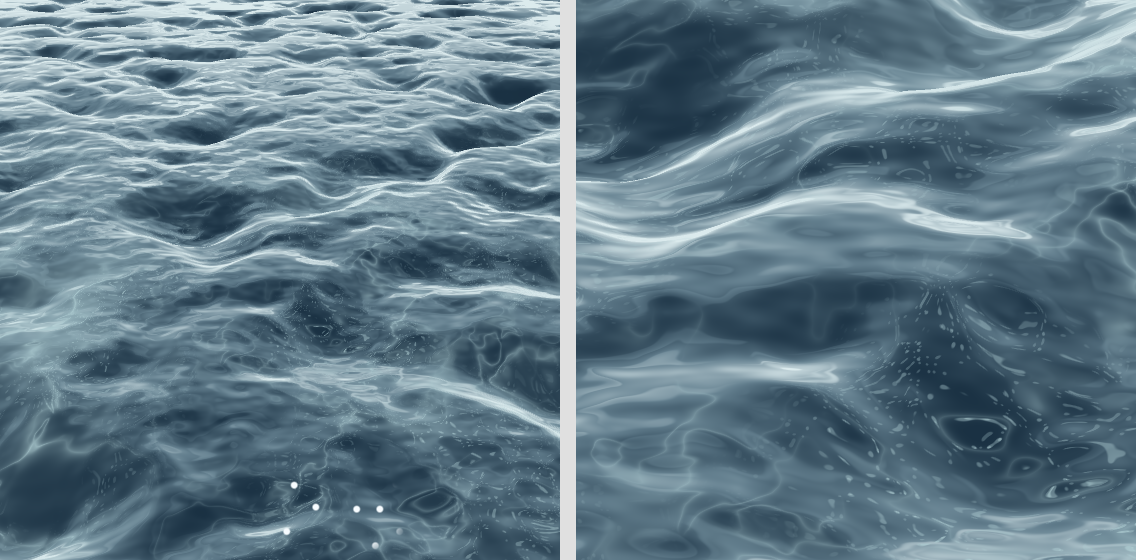
Left: the whole. Right: its middle third, enlarged.
Give the GLSL for this texture, as a WebGL 1 fragment shader.

```glsl
precision highp float;
uniform vec2 u_resolution;

#define HORIZON 1.2
#define LENS 1.3
#define WAVE_FREQ 2.9
#define WAVE_HEIGHT 0.15
#define CREST 0.5
#define FRESNEL_POWER 1.4
#define CONTRAST 1.3
#define WEB_STRENGTH 0.55
#define VEIL_STRENGTH 0.5
#define SPECK_STRENGTH 0.42
#define GLINT_RADIUS 0.008

const float MARCH_STEPS = 28.0;
const float MAX_HEIGHT = 0.17;

vec2 hash2(vec2 p) {
  vec3 q = fract(vec3(p.xyx) * vec3(0.1031, 0.1030, 0.0973));
  q += dot(q, q.yzx + 33.33);
  return fract((q.xx + q.yz) * q.zy);
}

float corner(vec2 cell, vec2 offset) {
  return dot(hash2(cell) * 2.0 - 1.0, offset);
}

float gradientNoise(vec2 p) {
  vec2 c = floor(p), f = p - c;
  vec2 s = f * f * f * (f * (f * 6.0 - 15.0) + 10.0);
  vec2 e = vec2(1.0, 0.0);
  float low = mix(corner(c, f), corner(c + e, f - e), s.x);
  float high = mix(corner(c + e.yx, f - e.yx), corner(c + 1.0, f - 1.0), s.x);
  return 1.3 * mix(low, high, s.y);
}

// Fades detail too fine to resolve at distance t
float detailFade(float freq, float t) {
  return 1.0 - smoothstep(0.2, 0.75, freq * 0.0025 * t * t);
}

// Rounded swell with peaked crests
float swell(vec2 p, float t) {
  float height = 0.0, amp = WAVE_HEIGHT, freq = WAVE_FREQ;
  p.x *= 0.85;
  for (int i = 0; i < 3; i++) {
    float n = gradientNoise(p * freq + 17.3 * float(i) + 40.0);
    float ridge = 0.25 - sqrt(n * n + 0.006);
    height += amp * detailFade(freq, t) * mix(n, ridge, CREST);
    p = mat2(0.94, 0.34, -0.34, 0.94) * p;
    freq *= 2.2;
    amp *= 0.25;
  }
  return height;
}

float surface(vec2 p, float t) {
  return swell(p, t) + 0.002 * detailFade(30.0, t) * gradientNoise(p * vec2(22.0, 32.0) + 9.0);
}

// Distance along the view ray to the water
float marchWater(vec2 uv) {
  float down = HORIZON - uv.y;
  float t = (1.0 - MAX_HEIGHT) / down;
  float stride = 2.0 * MAX_HEIGHT / (down * MARCH_STEPS);
  float previous = 0.1;
  for (int i = 0; i < 28; i++) {
    float gap = 1.0 - down * t - swell(vec2((uv.x - 0.5) * t, LENS * t), t);
    if (gap < 0.0) {
      t += stride * gap / (previous - gap);
      break;
    }
    previous = gap;
    t += stride;
  }
  return t;
}

// Tangled threads of light below the surface
float lightWeb(vec2 p, float sharpness) {
  vec2 warp = vec2(gradientNoise(p * 1.6 + 5.0), gradientNoise(p * 1.6 + 31.0));
  float thread = exp(-sharpness * abs(gradientNoise(p + 0.6 * warp)));
  return thread * smoothstep(-0.1, 0.35, gradientNoise(p * 0.55 + 71.0));
}

// Round spots jittered inside grid cells; share is the filled fraction
float spots(vec2 p, float radius, float share) {
  vec2 cell = floor(p);
  vec2 center = 0.3 + 0.4 * hash2(cell + 13.0);
  float present = step(1.0 - share, hash2(cell + 57.0).x);
  return present * (1.0 - smoothstep(radius * 0.5, radius, length(p - cell - center)));
}

vec3 waterRamp(float tone) {
  vec3 deep = vec3(0.10, 0.19, 0.26);
  vec3 slate = vec3(0.40, 0.51, 0.57);
  vec3 pale = vec3(0.86, 0.92, 0.93);
  return mix(mix(deep, slate, smoothstep(-0.1, 0.55, tone)), pale, smoothstep(0.4, 1.1, tone));
}

vec3 shadeWater(vec2 uv) {
  float t = marchWater(uv);
  vec2 p = vec2((uv.x - 0.5) * t, LENS * t);
  float e = 0.004 * t;
  float h = surface(p, t);
  vec3 normal = normalize(vec3(h - surface(p + vec2(e, 0.0), t), e, h - surface(p + vec2(0.0, e), t)));
  vec3 ray = normalize(vec3(uv.x - 0.5, uv.y - HORIZON, LENS));
  float near = 1.0 - smoothstep(1.0, 3.0, t);

  // Sky reflection with liquid streaks
  float fresnel = pow(1.0 - clamp(-dot(normal, ray), 0.0, 1.0), FRESNEL_POWER);
  vec3 bounce = reflect(ray, normal);
  float streak = smoothstep(0.05, 0.4, gradientNoise(bounce.xy * vec2(3.0, 6.0) + p * 0.7));
  float tone = fresnel * (1.0 + 0.25 * streak) + 1.2 * h;
  tone = CONTRAST * (tone - 0.45) + 0.44;
  tone += 0.12 * smoothstep(0.65, 1.0, uv.y) * (0.6 - uv.x);
  tone += 0.1 * detailFade(40.0, t) * gradientNoise(p * vec2(28.0, 60.0));
  vec3 color = waterRamp(tone);

  // Refracted threads, soft veils and drifting specks
  vec2 bed = p + 0.22 * normal.xz;
  float web = lightWeb(bed * 3.5, 22.0) + 0.7 * lightWeb(bed * 9.0 + 20.0, 14.0);
  float veil = lightWeb(bed * 2.6 + 8.0, 5.0);
  float speck = spots(bed * 50.0, 0.22, 0.5) + 0.7 * spots(bed * 85.0 + 7.0, 0.25, 0.4);
  speck *= smoothstep(-0.2, 0.25, gradientNoise(p * 4.0 + 3.0));
  float light = near * (WEB_STRENGTH * web + VEIL_STRENGTH * veil + SPECK_STRENGTH * speck);
  return mix(color, vec3(0.69, 0.81, 0.83), clamp(light, 0.0, 0.85));
}

void main() {
  vec2 uv = gl_FragCoord.xy / u_resolution;
  vec2 halfStep = 0.25 / u_resolution;
  vec3 color = 0.5 * (shadeWater(uv + halfStep) + shadeWater(uv - halfStep));

  // Defocused sun glints in the foreground
  float cluster = 1.0 - smoothstep(0.09, 0.13, length((uv - vec2(0.58, 0.08)) * vec2(0.8, 1.4)));
  float glint = cluster * spots(uv * 26.0, GLINT_RADIUS * 26.0, 0.14);
  color = mix(color, vec3(0.97, 0.99, 1.0), glint);
  gl_FragColor = vec4(clamp(color, 0.0, 1.0), 1.0);
}
```
